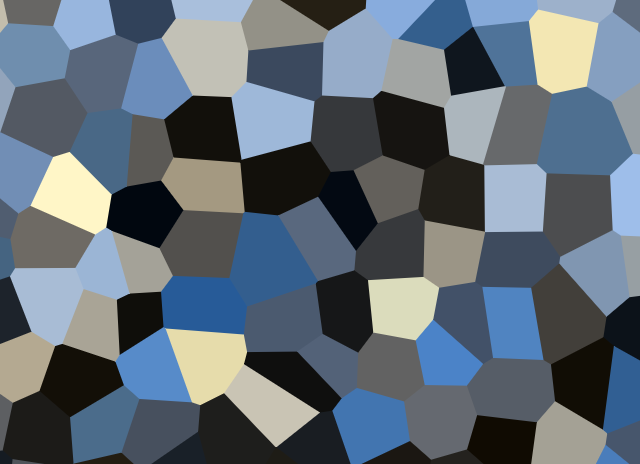
Give the GLSL for this pattern, as a WebGL 2 fragment shader.

```glsl
#version 300 es
precision highp float;
// A mosaic of flat, straight-edged Voronoi cells in black, slate, stone, blue and cream.
// Each cell comes from a jittered grid site; its tone is drawn from weighted bands,
// with dark cells gathering low and sky blues gathering high.
uniform vec2 u_resolution;
out vec4 fragColor;

const float ROWS = 7.6;

vec2 hash2(vec2 p) {
    vec3 q = fract(vec3(p.xyx) * vec3(0.1031, 0.1030, 0.0973) + 0.37);
    q += dot(q, q.yzx + 33.33);
    return fract((q.xx + q.yz) * q.zy);
}

vec2 cellSite(vec2 id) {
    return id + 0.5 + 0.88 * (hash2(id + 17.0) - 0.5);
}

vec3 cellColor(vec2 id) {
    vec2 rnd = hash2(id + 71.0);
    // Evenly spread rank, so the shares hold even over few cells
    float rank = fract(dot(id, vec2(0.618, 0.414)) + 0.35 * hash2(id + 43.0).x);
    rank += 0.4 * (cellSite(id).y / ROWS - 0.5);

    vec3 color = vec3(0.085, 0.085, 0.08);                    // black
    float spread = 0.09;
    if (rank > 0.23) { color = vec3(0.30, 0.32, 0.35); spread = 0.16; } // slate
    if (rank > 0.47) { color = vec3(0.92, 0.90, 0.74); spread = 0.12; } // cream
    if (rank > 0.53) { color = vec3(0.67, 0.67, 0.64); spread = 0.16; } // stone
    if (rank > 0.71) { color = vec3(0.28, 0.45, 0.64); spread = 0.18; } // blue
    if (rank > 0.89) { color = vec3(0.56, 0.66, 0.79); spread = 0.16; } // sky

    // Lightness and warmth vary from cell to cell
    color += spread * (rnd.x - 0.5) * 1.3;
    color += spread * (rnd.y - 0.5) * vec3(0.7, 0.1, -0.8);
    return clamp(color, 0.0, 1.0);
}

void main() {
    vec2 p = gl_FragCoord.xy / u_resolution.y * ROWS;
    float pixel = ROWS / u_resolution.y;

    // Nearest and second nearest sites
    vec2 base = floor(p), nearId = base, nextId = base;
    vec2 nearPos = vec2(0.0), nextPos = vec2(0.0);
    float nearDist = 1e3, nextDist = 1e3;
    for (int y = -2; y <= 2; y++) {
        for (int x = -2; x <= 2; x++) {
            vec2 id = base + vec2(x, y);
            vec2 offset = cellSite(id) - p;
            float d = dot(offset, offset);
            if (d < nearDist) {
                nextDist = nearDist; nextId = nearId; nextPos = nearPos;
                nearDist = d; nearId = id; nearPos = offset;
            } else if (d < nextDist) {
                nextDist = d; nextId = id; nextPos = offset;
            }
        }
    }

    // Blend across the shared border over one pixel
    float border = dot(0.5 * (nearPos + nextPos), normalize(nextPos - nearPos));
    float coverage = clamp(0.5 + border / pixel, 0.0, 1.0);
    fragColor = vec4(mix(cellColor(nextId), cellColor(nearId), coverage), 1.0);
}
```
